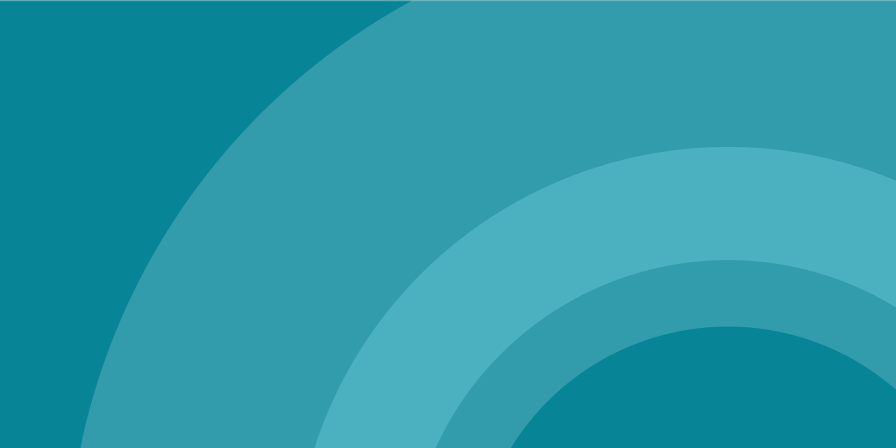
This background is drawn by a Shadertoy shader. Its source:

```glsl
const vec3 DEEP_TEAL = vec3(0.027, 0.518, 0.588);
const vec3 MID_TEAL = vec3(0.200, 0.612, 0.675);
const vec3 LIGHT_TEAL = vec3(0.294, 0.694, 0.753);
const vec3 EDGE_TINT = vec3(0.60, 0.78, 0.81);

// Antialiased coverage of a disc; all lengths are in canvas heights
float disc(vec2 point, vec2 center, float radius, float pixel) {
    float dist = length(point - center) - radius;
    return clamp(0.5 - dist / pixel, 0.0, 1.0);
}

// Coverage of a thin strip along the top edge
float topStrip(float y, float thickness, float pixel) {
    return clamp(0.5 + (y - 1.0 + thickness) / pixel, 0.0, 1.0);
}

void mainImage(out vec4 fragColor, in vec2 fragCoord) {
    float pixel = 1.0 / iResolution.y;
    vec2 point = fragCoord * pixel;
    vec2 center = vec2(1.625, -0.298);

    // Concentric discs, largest first
    vec3 color = DEEP_TEAL;
    color = mix(color, MID_TEAL, disc(point, center, 1.476, pixel));
    color = mix(color, LIGHT_TEAL, disc(point, center, 0.970, pixel));
    color = mix(color, MID_TEAL, disc(point, center, 0.7175, pixel));
    color = mix(color, DEEP_TEAL, disc(point, center, 0.569, pixel));

    // Faint hairline at the top
    color = mix(color, EDGE_TINT, 0.6 * topStrip(point.y, 0.0026, pixel));

    fragColor = vec4(color, 1.0);
}
```
